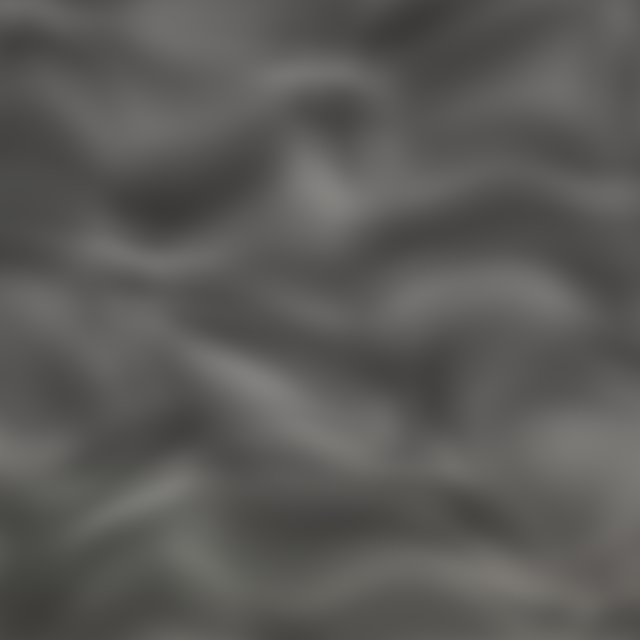
Write a WebGL 1 fragment shader that draws this texture.

```glsl
precision highp float;
uniform vec2 u_resolution;

#define BAND_SCALE vec2(3.0, 7.2)
#define BLOB_SCALE vec2(7.0, 11.0)
#define BLOB_WEIGHT 0.45
#define WARP_SCALE 3.2
#define WARP_AMOUNT vec2(0.07, 0.06)
#define CONTRAST 0.66
#define BASE_GREY vec3(0.357, 0.354, 0.347)
#define TINT_AMOUNT 0.05
#define SEED 17.0

// Random unit vector for a lattice point
vec2 latticeGradient(vec2 cell) {
  float h = fract(sin(dot(cell + SEED, vec2(127.1, 311.7))) * 43758.5453);
  float angle = 6.28318 * h;
  return vec2(cos(angle), sin(angle));
}

float cornerSlope(vec2 cell, vec2 offset, vec2 corner) {
  return dot(latticeGradient(cell + corner), offset - corner);
}

// Gradient noise with quintic blending, centred on zero
float gradientNoise(vec2 p) {
  vec2 cell = floor(p);
  vec2 f = fract(p);
  vec2 w = f * f * f * (f * (f * 6.0 - 15.0) + 10.0);
  float low = mix(cornerSlope(cell, f, vec2(0.0, 0.0)),
                  cornerSlope(cell, f, vec2(1.0, 0.0)), w.x);
  float high = mix(cornerSlope(cell, f, vec2(0.0, 1.0)),
                   cornerSlope(cell, f, vec2(1.0, 1.0)), w.x);
  return mix(low, high, w.y);
}

void main() {
  vec2 uv = gl_FragCoord.xy / u_resolution;

  // Bend the bands so they curl and drift
  vec2 warp = vec2(gradientNoise(uv * WARP_SCALE + 31.4),
                   gradientNoise(uv * WARP_SCALE + 58.7));
  vec2 p = uv + warp * WARP_AMOUNT * 2.0;

  // Long soft bands with smaller rounded clouds on top
  float bands = gradientNoise(p * BAND_SCALE + 4.3);
  float blobs = gradientNoise(p * BLOB_SCALE + 83.6);
  float tone = exp(CONTRAST * (bands + BLOB_WEIGHT * blobs));

  // Faint olive and rust patches towards the bottom
  float patchNoise = gradientNoise(uv * vec2(2.3, 3.1) + 12.9);
  float lowArea = 1.0 - smoothstep(0.0, 0.4, uv.y);
  vec3 tint = vec3(0.3 - patchNoise, 0.1 + patchNoise, -0.5);
  vec3 colour = BASE_GREY * tone * (1.0 + TINT_AMOUNT * lowArea * tint);

  gl_FragColor = vec4(colour, 1.0);
}
```
